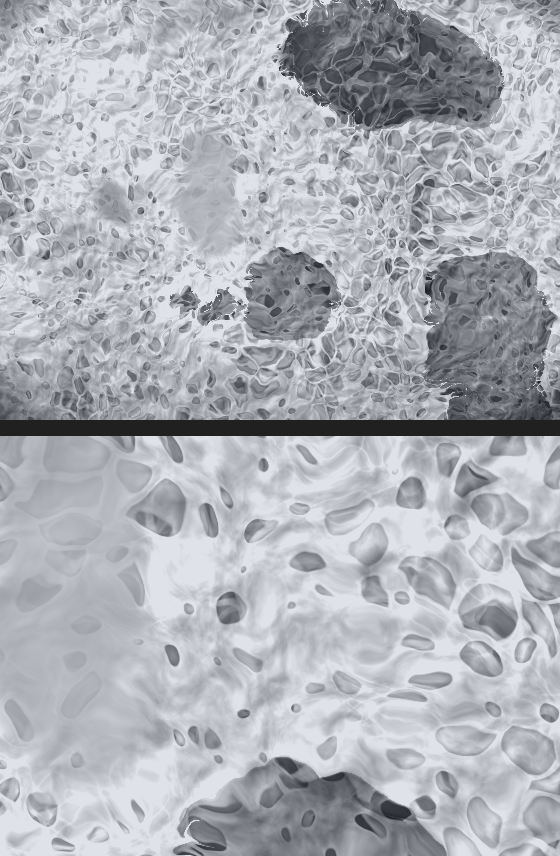
Top: the whole. Bottom: its middle third, enlarged.
Reproduce this texture procedurally as a Shadertoy shader.

```glsl
// Pale spongy tissue: stacked porous webs with torn cavities and fine fibres.

float hash(vec2 p) {
    p = fract(p * vec2(123.34, 456.21));
    p += dot(p, p + 45.32);
    return fract(p.x * p.y);
}

float noise(vec2 p) {
    vec2 i = floor(p), f = fract(p);
    f = f * f * (3.0 - 2.0 * f);
    return mix(mix(hash(i), hash(i + vec2(1, 0)), f.x),
               mix(hash(i + vec2(0, 1)), hash(i + vec2(1, 1)), f.x), f.y);
}

mat2 turn(float a) {
    return mat2(cos(a), sin(a), -sin(a), cos(a));
}

float fbm(vec2 p) {
    float sum = 0.0, amp = 0.5;
    for (int i = 0; i < 5; i++) {
        sum += amp * noise(p);
        p = turn(0.7) * p * 2.03 + 5.1;
        amp *= 0.5;
    }
    return sum;
}

// Thin bright curls along the middle level of the noise
float ridge(vec2 p) {
    return pow(1.0 - abs(2.0 * noise(p) - 1.0), 9.0);
}

// Positive inside a rounded pore, negative on the web around it
float pores(vec2 p, float openness) {
    float near = 8.0, second = 8.0, size = 0.0;
    vec2 cell = floor(p);
    for (int y = -1; y <= 1; y++)
    for (int x = -1; x <= 1; x++) {
        vec2 id = cell + vec2(x, y);
        vec2 jitter = vec2(hash(id), hash(id + 17.3)) - 0.5;
        float d = length(id + 0.5 + 0.85 * jitter - p);
        if (d < near) {
            second = near;
            near = d;
            size = 0.16 + 0.45 * hash(id + 41.7);
        } else second = min(second, d);
    }
    return min(0.5 * (second - near) - 0.06, size * openness - near);
}

float ellipse(vec2 p, vec2 center, vec2 radius) {
    return (length((p - center) / radius) - 1.0) * min(radius.x, radius.y);
}

void mainImage(out vec4 fragColor, in vec2 fragCoord) {
    vec2 p = fragCoord / iResolution.y;
    vec2 warp = vec2(fbm(p * 6.0), fbm(p * 6.0 + 19.0)) - 0.5;
    vec2 ripple = vec2(noise(p * 40.0), noise(p * 40.0 + 8.0)) - 0.5;
    vec2 q = p + 0.11 * warp + 0.012 * ripple;
    vec2 w = p + 0.13 * warp + 0.01 * ripple;

    // Fibres gathered in tufts, and relief lit from the upper left
    float tufts = smoothstep(0.3, 0.7, noise(p * 11.0));
    float fibres = ridge(q * vec2(30.0, 19.0)) + ridge(turn(1.0) * q * vec2(64.0, 30.0))
                 + ridge(turn(2.2) * q * vec2(80.0, 42.0));
    vec2 light = vec2(-0.005, 0.007);
    float relief = fbm(q * 34.0) - fbm((q + light) * 34.0);

    // Large torn cavities with strands reaching over their rims
    vec2 tilted = turn(0.25) * (w - vec2(0.92, 0.85));
    float upper = ellipse(tilted, vec2(0), vec2(0.26, 0.14));
    float lower = ellipse(w, vec2(1.16, 0.2), vec2(0.17, 0.19));
    lower = min(lower, ellipse(w, vec2(1.18, 0.0), vec2(0.14, 0.12)));
    float middle = ellipse(w, vec2(0.67, 0.29), vec2(0.1, 0.12));
    middle = min(middle, ellipse(w, vec2(0.53, 0.25), vec2(0.052, 0.047)));
    middle = min(middle, ellipse(w, vec2(0.42, 0.275), vec2(0.045, 0.028)));
    float cavity = min(upper, min(lower, middle));
    cavity += 0.022 * tufts * fibres - 0.004;
    float upperInside = smoothstep(0.0, -0.04, upper);

    // Webs stacked from the dark depth to the bright front
    float v = mix(0.02, 0.36, fbm(p * 9.0));
    for (int i = 0; i < 5; i++) {
        float f = float(i), k = f / 4.0;
        float scale = 13.0 + 17.0 * fract(f * 0.618 + 0.2);
        float region = smoothstep(0.32, 0.64, fbm(p * 4.0 + f * 7.3));
        float gap = pores(turn(f * 1.3) * q * scale + f * 13.0, mix(0.55, 1.75, region));
        float soft = max(0.02, 0.8 * scale / iResolution.y);
        float cut = i < 2 ? 1.0 : smoothstep(-0.002, 0.002, cavity + (i == 2 ? 0.012 : 0.0));
        float solid = smoothstep(soft, -soft, gap);
        float rim = exp(-abs(gap + 0.04) * 28.0);
        float tone = mix(0.4, 0.75, k) + 0.75 * relief + 0.06 * rim
                   + 0.1 * fibres * tufts - 0.1 * upperInside;
        float film = 0.3 * noise(p * 12.0 + f * 3.0);
        float shadow = 0.16 * (1.0 - solid) * smoothstep(0.15, 0.0, gap);
        v = mix(v * (1.0 - shadow * cut), tone, cut * mix(film, 0.93, solid));
    }

    // Bright cavity lips and the shade beneath them
    v += 0.1 * exp(-abs(cavity - 0.006) * 130.0) * step(0.0, cavity);
    v -= 0.08 * smoothstep(-0.035, 0.0, cavity) * step(cavity, 0.0);

    // Smooth grey hollows
    float column = smoothstep(0.015, -0.025, ellipse(w, vec2(0.5, 0.52), vec2(0.065, 0.17)));
    v = mix(v, 0.5 + 0.2 * fbm(p * 7.0), 0.8 * column);
    float pit = smoothstep(0.02, -0.02, ellipse(w, vec2(0.26, 0.52), vec2(0.05, 0.05)));
    v = mix(v, 0.5, 0.65 * pit);
    float darkLobe = smoothstep(0.01, -0.02, ellipse(w, vec2(0.73, 0.88), vec2(0.06, 0.05)));
    v = mix(v, 0.22, 0.65 * darkLobe);

    // Broad shading and dim corners
    v += 0.26 * (fbm(p * 4.0 + 31.0) - 0.48) + 0.02;
    v *= 1.0 - 0.14 * smoothstep(0.3, 0.0, p.y);
    vec2 edge = abs(fragCoord / iResolution.xy - 0.5) * 2.0;
    v *= 1.0 - 0.4 * smoothstep(1.2, 1.42, length(edge));

    v = clamp(v, 0.12, 0.88);
    fragColor = vec4(v - 0.005, v + 0.005, v + 0.03, 1.0);
}
```
